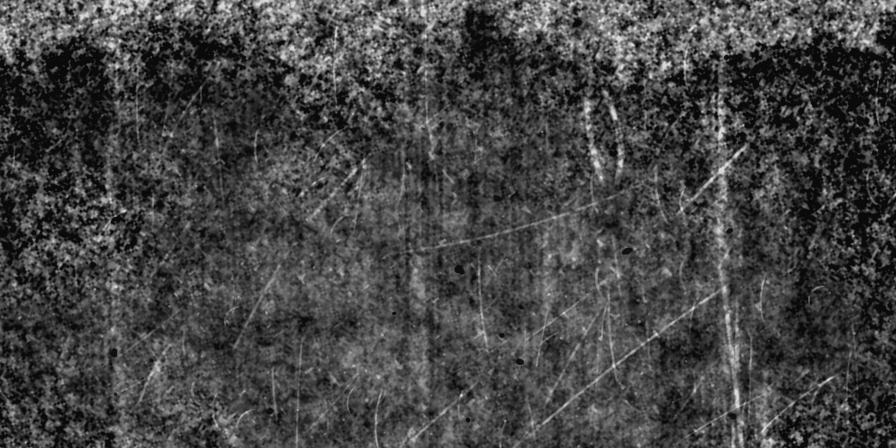
Give the GLSL for this texture, as a Shadertoy shader.

```glsl
// Dark worn metal plate: coarse grain at the rims, fine vertical wear and pale scratches.

float hash(vec2 p) {
    vec3 q = fract(vec3(p.xyx) * 0.1031);
    q += dot(q, q.yzx + 33.33);
    return fract((q.x + q.y) * q.z);
}

vec2 hash2(float seed) {
    return vec2(hash(vec2(seed, 3.7)), hash(vec2(seed, 41.3)));
}

float noise(vec2 p) {
    vec2 cell = floor(p), f = fract(p);
    f = f * f * (3.0 - 2.0 * f);
    float low = mix(hash(cell), hash(cell + vec2(1, 0)), f.x);
    float high = mix(hash(cell + vec2(0, 1)), hash(cell + vec2(1, 1)), f.x);
    return mix(low, high, f.y);
}

vec2 turn(vec2 p, float angle) {
    float c = cos(angle), s = sin(angle);
    return vec2(c * p.x - s * p.y, s * p.x + c * p.y) + 20.0;
}

float fbm(vec2 p) {
    float sum = 0.0, amp = 0.5;
    for (int i = 0; i < 5; i++) {
        sum += amp * noise(p);
        p = turn(p, 0.65) * 2.0;
        amp *= 0.5;
    }
    return sum / 0.97;
}

// Soft bowed line from a to b, tapering at both ends
float scratch(vec2 p, vec2 a, vec2 b, float bend, float width, float px) {
    vec2 along = b - a;
    float len = length(along);
    vec2 dir = along / len;
    float t = dot(p - a, dir) / len;
    float arch = 4.0 * t * (1.0 - t);
    float d = abs(dot(p - a, vec2(-dir.y, dir.x)) - bend * arch);
    float line = 1.0 - smoothstep(width * 0.2, width + px, d);
    return line * smoothstep(0.0, 0.5, arch);
}

// Vertical band of streaks centred on x
float column(vec2 p, float x, float width) {
    float d = (p.x - x) / width;
    float streak = noise(p * vec2(110.0, 4.0)) * 0.7 + noise(p * vec2(60.0, 14.0)) * 0.3;
    return exp(-d * d) * smoothstep(0.25, 0.8, streak);
}

// Random thin scratches, mostly upright
float scatteredScratches(vec2 p, float px) {
    float sum = 0.0;
    for (int i = 0; i < 120; i++) {
        float id = float(i);
        vec2 start = hash2(id + 10.0) * vec2(2.0, 0.9) - vec2(0.0, 0.05);
        vec2 shape = hash2(id + 200.0), look = hash2(id + 400.0);
        float angle = look.x < 0.65 ? 1.57 + (shape.x - 0.5) * 0.4 : 0.4 + shape.x * 0.7;
        vec2 reach = vec2(cos(angle), sin(angle)) * mix(0.06, 0.3, shape.y * shape.y);
        float bend = (look.y - 0.5) * 0.035;
        float width = mix(0.0015, 0.0035, shape.x * shape.x);
        sum += scratch(p, start, start + reach, bend, width, px) * mix(0.2, 0.75, look.y);
    }
    return sum;
}

// Ragged dark pits
float pits(vec2 p, float px) {
    float cover = 0.0, ragged = (noise(p * 90.0) - 0.5) * 0.012;
    for (int i = 0; i < 26; i++) {
        vec2 center = hash2(float(i) + 700.0) * vec2(2.0, 1.0);
        float size = hash(vec2(float(i), 91.0));
        float radius = mix(0.002, 0.011, size * size);
        float d = length((p - center) * vec2(0.8, 1.1)) + ragged;
        cover = max(cover, 1.0 - smoothstep(radius - px, radius + px, d));
    }
    return cover;
}

void mainImage(out vec4 fragColor, in vec2 fragCoord) {
    float px = 1.0 / iResolution.y;
    vec2 p = fragCoord * px;
    float cloud = fbm(p * 4.0 + 2.0) - 0.5;
    float blotch = fbm(p * 14.0 + 31.0) - 0.5;

    // Rough dark rim around a calmer middle, pale along the top
    float rim = length((p - vec2(0.98, 0.22)) / vec2(1.15, 0.74)) + cloud * 0.7 + blotch * 0.6;
    float rough = smoothstep(0.45, 1.15, rim);
    float top = smoothstep(0.84, 0.97, p.y + cloud * 0.2 + blotch * 0.25);
    float tone = 0.29 - 0.16 * rough + 0.27 * top + blotch * 0.38 + cloud * 0.22;

    // Grain and upright brushing
    float grain = 0.9 * (noise(turn(p * 180.0, 0.5)) - 0.5)
                + 0.7 * (noise(turn(p * 92.0, 1.1)) - 0.5)
                + 0.55 * (noise(turn(p * 42.0, 0.3)) - 0.5);
    float brushing = noise(p * vec2(130.0, 5.0)) + noise(p * vec2(55.0, 2.5)) - 1.0;
    tone += grain * mix(0.24, 0.62, rough) + brushing * 0.08;

    // Worn streak columns
    float drift = 1.59 + 0.05 * (1.0 - p.y);
    float wear = column(p, drift, 0.03) * 0.4 + column(p, 0.93, 0.06) * 0.2
               + column(p, 1.2, 0.1) * 0.1 + column(p, 0.26, 0.03) * 0.18
               + column(p, 1.7, 0.08) * 0.25 * smoothstep(0.2, 0.05, p.y);

    // Long strokes and two bright chips
    float marks = scatteredScratches(p, px);
    marks += 0.9 * scratch(p, vec2(1.15, 0.0), vec2(1.65, 0.38), 0.012, 0.003, px);
    marks += 1.2 * scratch(p, vec2(1.5, 0.51), vec2(1.68, 0.69), 0.0, 0.004, px);
    marks += 0.5 * scratch(p, vec2(0.84, 0.43), vec2(1.5, 0.62), -0.03, 0.003, px);
    marks += 0.9 * scratch(p, vec2(0.68, 0.5), vec2(0.84, 0.67), 0.0, 0.004, px);
    marks += 0.8 * scratch(p, vec2(0.9, 0.0), vec2(1.08, 0.16), 0.0, 0.003, px);
    marks += 1.1 * scratch(p, vec2(1.31, 0.81), vec2(1.35, 0.58), -0.012, 0.008, px);
    marks += 1.5 * scratch(p, vec2(1.34, 0.81), vec2(1.375, 0.58), 0.025, 0.009, px);
    marks += 1.0 * scratch(p, vec2(1.61, 0.4), vec2(1.66, -0.05), 0.003, 0.006, px);
    float broken = mix(0.45, 1.0, smoothstep(0.2, 0.7, noise(turn(p * 80.0, 0.8))));
    tone += (marks * 0.4 + wear) * broken;

    // Pale flecks, then pits
    tone += 0.25 * smoothstep(0.82, 1.0, noise(turn(p * 75.0, 0.9)));
    tone = mix(tone, 0.05, 0.9 * pits(p, px));
    fragColor = vec4(vec3(clamp(tone - 0.02, 0.04, 0.85)), 1.0);
}
```
